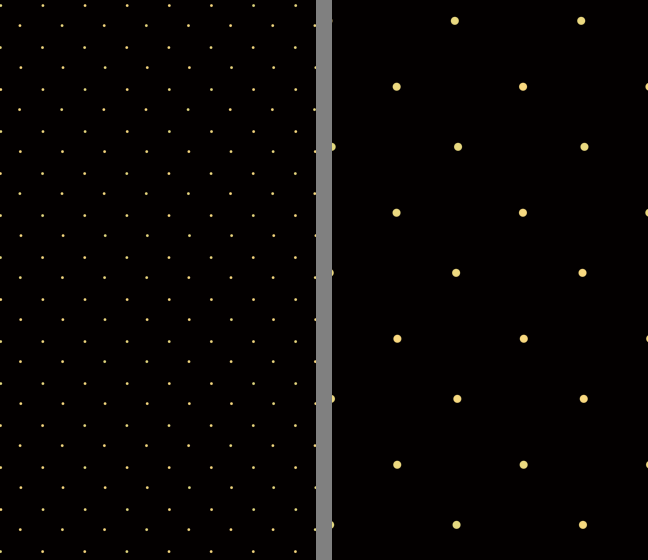
Left, the full canvas; right, a detail of the centre.
Reproduce this pattern procedurally as a Shadertoy shader.

```glsl
#define PERIOD vec2(0.13333, 0.13292)
#define FIRST_DOT vec2(0.0020, 0.0176)
#define SECOND_DOT vec2(0.0641, 0.0810)
#define DOT_RADIUS 0.0042
#define ROW_SHIFT vec2(0.0009, 0.0024)
#define TINT_VARIATION 0.10
#define BACKGROUND vec3(0.01, 0.0, 0.0)
#define GOLD vec3(0.98, 0.85, 0.50)

float hash(vec2 p) {
    vec3 q = fract(vec3(p.xyx) * 0.1031);
    q += dot(q, q.yzx + 33.33);
    return fract((q.x + q.y) * q.z);
}

// Adds one grid of dots, each row nudged sideways by its own amount
vec3 addDots(vec3 color, vec2 p, vec2 origin, float rowShift, float seed, float pixel) {
    float row = floor((p.y - origin.y) / PERIOD.y + 0.5);
    origin.x += rowShift * (hash(vec2(row + 20.0, seed)) * 2.0 - 1.0);

    vec2 cell = floor((p - origin) / PERIOD + 0.5);
    vec2 local = p - origin - cell * PERIOD;
    float coverage = 1.0 - smoothstep(-0.75 * pixel, 0.75 * pixel, length(local) - DOT_RADIUS);

    // Slight drift of the gold towards green
    float drift = hash(cell + 40.0 + seed);
    vec3 tint = GOLD - vec3(TINT_VARIATION, 0.0, 0.0) * drift * drift;
    return mix(color, tint, coverage);
}

void mainImage(out vec4 fragColor, in vec2 fragCoord) {
    // Width spans one unit, measured down from the top edge
    vec2 p = vec2(fragCoord.x, iResolution.y - fragCoord.y) / iResolution.x;
    float pixel = 1.0 / iResolution.x;

    vec3 color = addDots(BACKGROUND, p, FIRST_DOT, ROW_SHIFT.x, 3.0, pixel);
    color = addDots(color, p, SECOND_DOT, ROW_SHIFT.y, 7.0, pixel);
    fragColor = vec4(color, 1.0);
}
```
